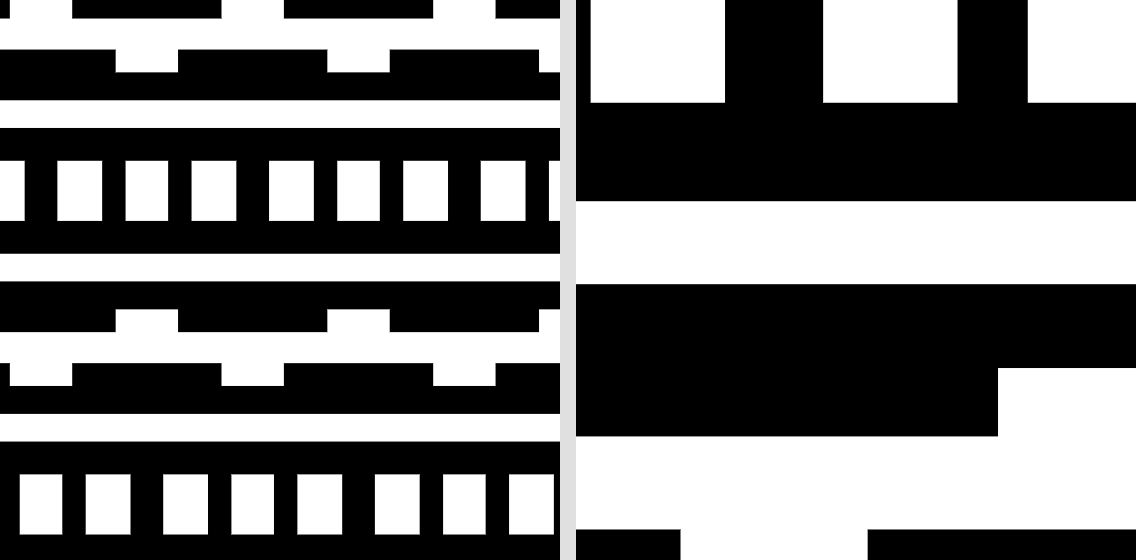
Left: the whole. Right: its middle third, enlarged.
This pattern is drawn by a Shadertoy shader. Its source:

```glsl
// Black and white border pattern: trios of upright blocks between plain stripes
// and notched bands. One cell is folded into a quadrant, built from box distances,
// and repeated in rows that are each shifted by half a cell.

#define PERIOD vec2(0.3780, 0.5600)       // cell size
#define ORIGIN vec2(0.26224, 0.6592)      // centre of one cell
#define MID_BLOCK vec2(0.0380, 0.0537)    // half sizes
#define SIDE_BLOCK vec2(0.0400, 0.0537)
#define SIDE_OFFSET 0.1198
#define STRIPE_OFFSET 0.1370
#define STRIPE_HALF 0.0247
#define BAND_HALF 0.0277
#define NOTCH vec2(0.0557, 0.0684)
#define INK vec3(0.0)
#define PAPER vec3(1.0)

// Signed distance to an axis-aligned box, with square contours
float boxDistance(vec2 p, vec2 halfSize) {
    vec2 d = abs(p) - halfSize;
    return max(d.x, d.y);
}

// Distance to the light shapes, with q folded into one quadrant of the cell
float cellDistance(vec2 q) {
    // Three blocks
    float d = boxDistance(q, MID_BLOCK);
    d = min(d, boxDistance(q - vec2(SIDE_OFFSET, 0.0), SIDE_BLOCK));

    // Plain stripe
    d = min(d, abs(q.y - STRIPE_OFFSET) - STRIPE_HALF);

    // Band along the cell border, with a notch reaching inwards
    float fromBorder = 0.5 * PERIOD.y - q.y;
    d = min(d, fromBorder - BAND_HALF);
    return min(d, boxDistance(vec2(q.x, fromBorder), NOTCH));
}

void mainImage(out vec4 fragColor, in vec2 fragCoord) {
    vec2 p = fragCoord / iResolution.y - ORIGIN;

    // Half-step shift on every other row, then repeat and fold
    float row = floor(p.y / PERIOD.y + 0.5);
    p.x += 0.5 * PERIOD.x * mod(row, 2.0);
    vec2 q = abs(mod(p + 0.5 * PERIOD, PERIOD) - 0.5 * PERIOD);

    // Edge smoothing one pixel wide
    float light = clamp(0.5 - cellDistance(q) * iResolution.y, 0.0, 1.0);
    fragColor = vec4(mix(INK, PAPER, light), 1.0);
}
```
